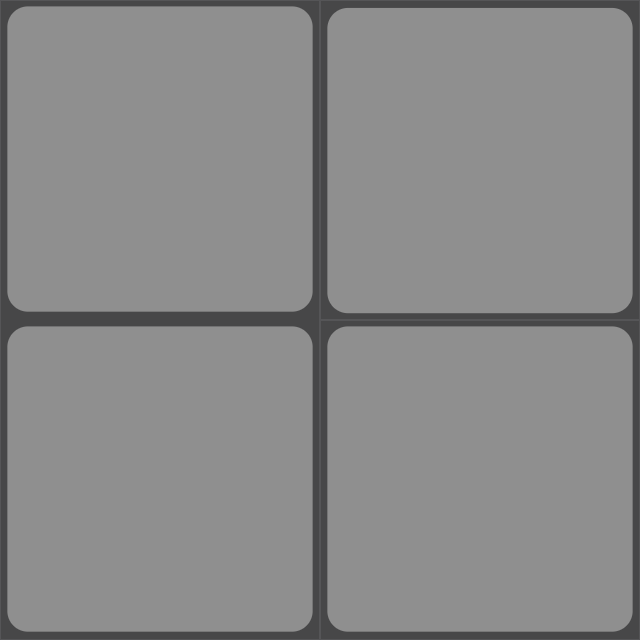
Reproduce this pattern procedurally as a WebGL 2 fragment shader.

```glsl
#version 300 es
precision highp float;
// Two by two grid of flat grey rounded tiles on dark grout.
// Each tile is a rounded-box distance with a slight vertical misalignment;
// hairline seams run along the cell borders, with one stretch left out.

uniform vec2 u_resolution;
out vec4 fragColor;

const float REPEATS = 2.0;           // cells across and down
const float TILE_HALF = 0.2385;      // half the side of a tile
const float CORNER_RADIUS = 0.0322;
const float TILE_SHIFT = 0.0015;     // usual upward drift of a tile
const float ODD_TILE_SHIFT = -0.0009; // drift of the upper right tile
const float SEAM_HALF_WIDTH = 0.0006;

const vec3 TILE_COLOR = vec3(0.56);
const vec3 GROUT_COLOR = vec3(0.28, 0.28, 0.284);
const vec3 SEAM_COLOR = vec3(0.42, 0.42, 0.43);

float roundedBox(vec2 p, float halfSide, float radius) {
    vec2 q = abs(p) - halfSide + radius;
    return length(max(q, 0.0)) + min(max(q.x, q.y), 0.0) - radius;
}

// Antialiased coverage of the region where the distance is negative.
float coverage(float dist, float pixel) {
    return clamp(0.5 - dist / pixel, 0.0, 1.0);
}

void main() {
    vec2 uv = gl_FragCoord.xy / u_resolution;
    float pixel = 1.0 / min(u_resolution.x, u_resolution.y);

    // Cell index and position from the cell centre, in canvas units
    vec2 cell = floor(uv * REPEATS);
    vec2 local = (fract(uv * REPEATS) - 0.5) / REPEATS;

    // Seams on the cell borders; the inner one is missing in the left column
    vec2 borderDist = 0.5 / REPEATS - abs(local);
    float outerDist = min(uv.y, 1.0 - uv.y);
    float acrossDist = cell.x < 0.5 ? outerDist : borderDist.y;
    float seamDist = min(borderDist.x, acrossDist) - SEAM_HALF_WIDTH;
    vec3 color = mix(GROUT_COLOR, SEAM_COLOR, coverage(seamDist, pixel));

    // Tile, nudged up or down within its cell
    float shift = mix(TILE_SHIFT, ODD_TILE_SHIFT, cell.x * cell.y);
    float tileDist = roundedBox(local - vec2(0.0, shift), TILE_HALF, CORNER_RADIUS);
    color = mix(color, TILE_COLOR, coverage(tileDist, pixel));

    fragColor = vec4(color, 1.0);
}
```
